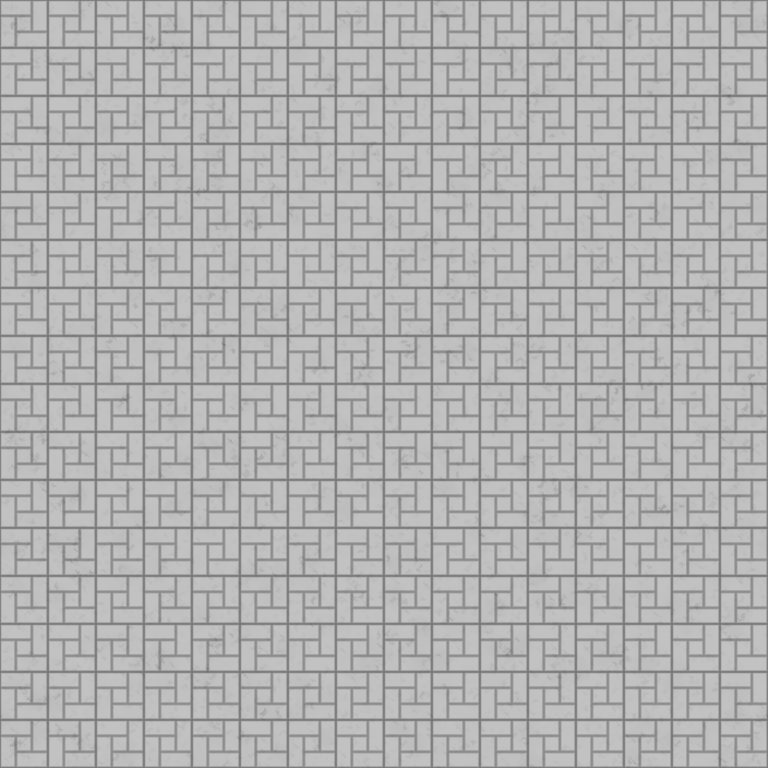
Reproduce this texture procedurally as a Shadertoy shader.

```glsl
#define REPEATS 16.0
#define JOINT 0.018
#define BEVEL 0.037
#define BEVEL_CONTRAST 0.035
#define SPECK_GRID 112.0
#define CLOUD_GRID 40.0
#define SPECK_DEPTH 0.13
#define CLOUD_DEPTH 0.025
#define FACE_COLOR vec3(0.76, 0.76, 0.76)
#define BEVEL_COLOR vec3(0.64, 0.65, 0.64)
#define INNER_JOINT_COLOR vec3(0.54, 0.54, 0.54)
#define OUTER_JOINT_COLOR vec3(0.46, 0.46, 0.46)

const float TAU = 6.28319;

vec3 hash32(vec2 p) {
    vec3 q = fract(p.xyx * vec3(0.1031, 0.1030, 0.0973));
    q += dot(q, q.yxz + 33.33);
    return fract((q.xxy + q.yzz) * q.zyx);
}

// Wrapping cellular blots: each grid cell holds one spot of random strength
float blots(vec2 uv, float grid, float radius) {
    vec2 p = uv * grid, cell = floor(p);
    float strongest = 0.0;
    for (int y = -1; y <= 1; y++)
    for (int x = -1; x <= 1; x++) {
        vec2 neighbour = cell + vec2(x, y);
        vec3 rnd = hash32(mod(neighbour, grid));
        float dist = length(p - neighbour - rnd.xy);
        float spot = 1.0 - smoothstep(0.2 * radius, radius, dist);
        strongest = max(strongest, spot * rnd.z * rnd.z * rnd.z);
    }
    return strongest;
}

// Faint stains and small irregular specks, as a brightness factor
float wear(vec2 uv) {
    vec2 warp = sin(TAU * (uv.yx * vec2(67.0, 59.0) + uv * vec2(31.0, 43.0)));
    vec2 fine = sin(TAU * (uv.yx * vec2(149.0, 163.0) - uv * vec2(83.0, 71.0)));
    vec2 bent = uv + 0.0020 * warp + 0.0010 * fine;
    float cloud = blots(bent, CLOUD_GRID, 0.9);
    float speck = blots(bent, SPECK_GRID, 0.55);
    return 1.0 - CLOUD_DEPTH * cloud - SPECK_DEPTH * speck * (0.3 + 0.7 * cloud);
}

// Pinwheel of four bricks around a square, with joints and bevels
vec3 pinwheel(vec2 uv) {
    vec2 p = fract(uv * REPEATS) - 0.5;
    vec2 center = vec2(-1.0, 2.0) / 6.0;
    vec2 extent = vec2(2.0, 1.0) / 6.0;
    vec2 local = p;
    vec2 inset = 1.0 / 6.0 - abs(p);

    // Keep the brick that contains the point
    for (int i = 0; i < 4; i++) {
        vec2 edge = extent - abs(p - center);
        if (min(edge.x, edge.y) > min(inset.x, inset.y)) {
            inset = edge;
            local = p - center;
        }
        center = vec2(center.y, -center.x);
        extent = extent.yx;
    }

    float depth = min(inset.x, inset.y);
    float border = 0.5 - max(abs(p.x), abs(p.y));
    if (border < JOINT) return OUTER_JOINT_COLOR;
    if (depth < JOINT) return INNER_JOINT_COLOR;

    // Upper and left bevels catch the light
    float facing = inset.x < inset.y ? -sign(local.x) : sign(local.y);
    if (depth < BEVEL) return BEVEL_COLOR + BEVEL_CONTRAST * facing;
    return FACE_COLOR;
}

void mainImage(out vec4 fragColor, in vec2 fragCoord) {
    // Average a 4 by 4 grid of samples to smooth the edges
    vec3 color = vec3(0.0);
    for (int i = 0; i < 16; i++) {
        vec2 offset = (vec2(i % 4, i / 4) + 0.5) / 4.0 - 0.5;
        color += pinwheel((fragCoord + offset) / iResolution.xy) / 16.0;
    }
    fragColor = vec4(color * wear(fragCoord / iResolution.xy), 1.0);
}
```
